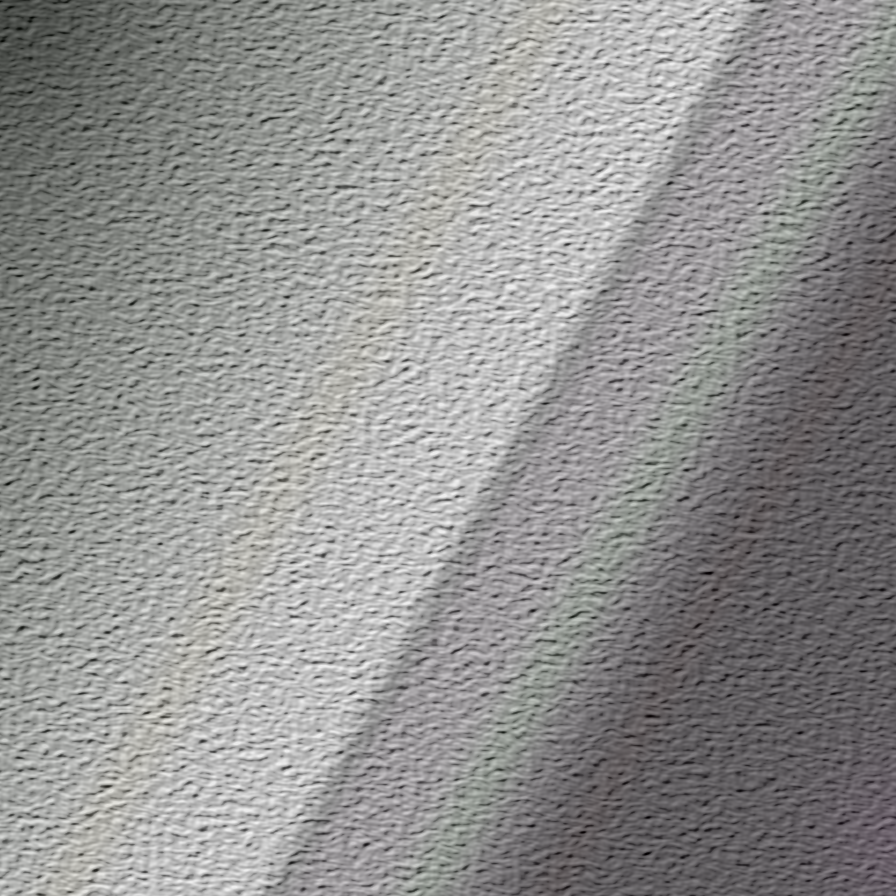
Give the GLSL for this texture, as a three.js fragment shader.

```glsl
// Embossed plaster under soft diagonal light: a bright slope, a shaded crease
// and a dark far side with faint tinted bands. Tone is a profile of the offset
// from the crease; the grain is the slope of stretched gradient noise.
varying vec2 vUv;

const vec2 GRAIN_SCALE = vec2(70.0, 134.0);
const vec3 OLIVE = vec3(-0.008, 0.004, -0.012);
const vec3 AMBER = vec3(0.000, -0.006, -0.026);
const vec3 GREEN = vec3(-0.014, 0.018, -0.016);
const vec3 VIOLET = vec3(0.005, -0.006, 0.004);
const vec3 RUST = vec3(0.009, -0.002, -0.006);
const vec3 PINK_GLOW = vec3(0.045, 0.015, 0.045);

vec2 gradientAt(vec2 cell) {
  vec3 h = fract(vec3(cell.xyx) * vec3(0.1031, 0.1030, 0.0973));
  h += dot(h, h.yzx + 33.33);
  float angle = 6.28318 * fract((h.x + h.y) * h.z);
  return vec2(cos(angle), sin(angle));
}

float gradientNoise(vec2 p) {
  vec2 i = floor(p);
  vec2 f = p - i;
  vec2 w = f * f * f * (f * (f * 6.0 - 15.0) + 10.0);
  vec2 e = vec2(1.0, 0.0);
  float low = mix(dot(gradientAt(i), f),
                  dot(gradientAt(i + e.xy), f - e.xy), w.x);
  float high = mix(dot(gradientAt(i + e.yx), f - e.yx),
                   dot(gradientAt(i + e.xx), f - e.xx), w.x);
  return mix(low, high, w.y);
}

float plasterHeight(vec2 p) {
  float height = 0.0;
  float amplitude = 1.0;
  for (int octave = 0; octave < 2; octave++) {
    height += amplitude * gradientNoise(p);
    p = p * 1.73 + vec2(17.3, 41.7);
    amplitude *= 0.55;
  }
  return height;
}

// Slope of the plaster toward the light, with deeper shadows than highlights
float emboss(vec2 uv, vec2 scale) {
  vec2 p = uv * scale;
  p.y += 0.5 * gradientNoise(p * vec2(0.45, 0.3) + 7.0);
  vec2 lightStep = vec2(-0.08, 0.19);
  float slope = plasterHeight(p - lightStep) - plasterHeight(p + lightStep);
  float crack = max(-slope - 0.34, 0.0);
  return clamp(0.012 + slope * 0.25 - crack * 0.45, -0.5, 0.18);
}

float band(float offset, float center, float width) {
  float d = (offset - center) / width;
  return exp(-d * d);
}

// Grey level across the fold
float foldTone(float offset) {
  float brightSide = mix(0.34, 0.735, smoothstep(-1.0, -0.04, offset));
  float darkSide = mix(0.595, 0.36, smoothstep(0.13, 0.31, offset));
  float tone = mix(brightSide, darkSide, smoothstep(-0.03, 0.008, offset));
  return tone - 0.055 * band(offset, 0.004, 0.018);
}

vec3 foldTint(float offset) {
  vec3 tint = OLIVE * (1.0 - smoothstep(-0.55, -0.1, offset));
  tint += AMBER * band(offset, -0.237, 0.035);
  tint += VIOLET * smoothstep(0.0, 0.03, offset);
  tint += GREEN * band(offset, 0.165, 0.035);
  return tint + RUST * band(offset, 0.308, 0.025);
}

float cornerGlow(vec2 uv, vec2 corner, float radius) {
  vec2 d = (uv - corner) / radius;
  return exp(-dot(d, d));
}

void main() {
  // Horizontal distance from the slanted crease
  float offset = vUv.x - 0.305 - 0.548 * vUv.y;
  vec3 color = vec3(foldTone(offset)) + foldTint(offset);

  // Shaded and tinted corners
  color -= 0.10 * cornerGlow(vUv, vec2(0.0, 1.0), 0.15);
  color += PINK_GLOW * cornerGlow(vUv, vec2(1.02, 0.06), 0.10);

  // Raised grain, weaker in the shade
  float strength = mix(0.68, 1.1, smoothstep(0.3, 0.7, color.g));
  color += emboss(vUv, GRAIN_SCALE) * strength;
  gl_FragColor = vec4(clamp(color, 0.0, 1.0), 1.0);
}
```
